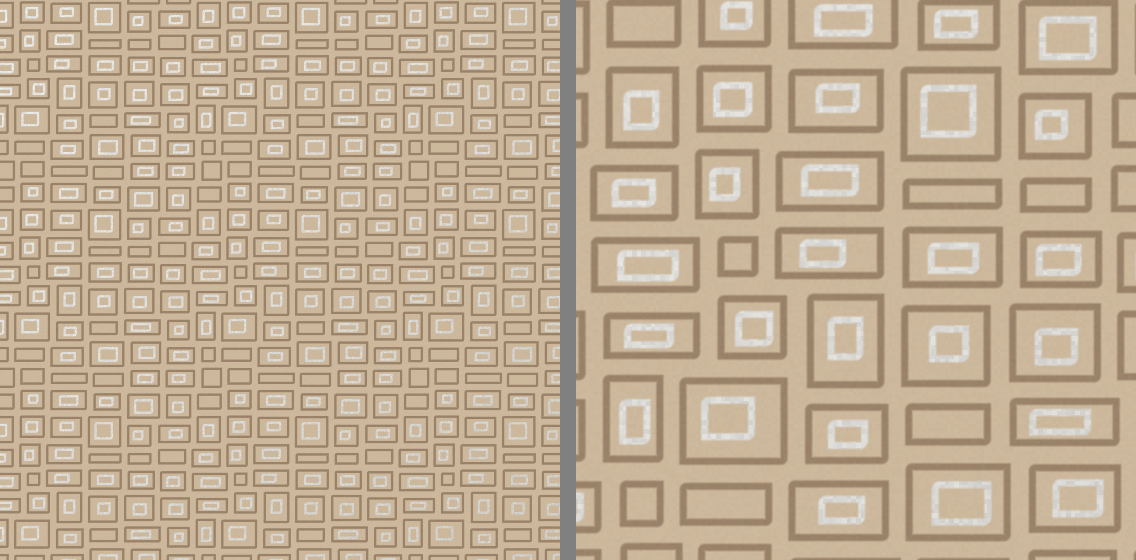
Left: the whole. Right: its middle third, enlarged.
Reproduce this pattern procedurally as a three.js fragment shader.

```glsl
varying vec2 vUv;

float hash(vec2 p) {
  vec3 q = fract(p.xyx * 0.1031);
  q += dot(q, q.yzx + 33.33);
  return fract((q.x + q.y) * q.z);
}

// Position of the dividing line inside a cell, repeating every 6 by 8 cells
float cut(vec2 cell) {
  return mix(0.22, 0.78, hash(mod(cell, vec2(6.0, 8.0)) + 17.0));
}

// Box with its top left and bottom right corners rounded
float box(vec2 p, vec2 extent, float radius) {
  float r = p.x * p.y < 0.0 ? radius : 0.0008;
  vec2 d = abs(p) - extent + r;
  return length(max(d, 0.0)) + min(max(d.x, d.y), 0.0) - r;
}

// Stroke lying just inside an edge
float stroke(float d, float width) {
  return 1.0 - smoothstep(-0.001, 0.001, abs(d + 0.5 * width) - 0.5 * width);
}

void main() {
  vec2 scale = 2.704 * vec2(6.0, 8.0);
  vec2 cell = floor(vUv * scale);
  float outline = 0.0;
  float silver = 0.0;

  // Cells alternate upright and level cuts; each lattice corner owns one box
  for (int j = -1; j <= 0; j++) {
    for (int i = -1; i <= 0; i++) {
      vec2 c = cell + vec2(float(i), float(j));
      vec2 id = mod(c, vec2(6.0, 8.0));
      float a = cut(c);
      float b = cut(c + vec2(1.0, 0.0));
      float d = cut(c + vec2(0.0, 1.0));
      float e = cut(c + 1.0);
      bool upright = mod(c.x + c.y, 2.0) < 0.5;
      vec2 low = (c + (upright ? vec2(a, b) : vec2(d, a))) / scale;
      vec2 high = (c + 1.0 + (upright ? vec2(e, d) : vec2(b, e))) / scale;

      // Uneven gaps between boxes
      low += 0.0042 + 0.0018 * vec2(hash(id + 41.0), hash(id + 53.0));
      high -= 0.0042 + 0.0018 * vec2(hash(id + 67.0), hash(id + 79.0));
      vec2 extent = 0.5 * (high - low);
      vec2 p = vUv - 0.5 * (low + high);
      outline = max(outline, stroke(box(p, extent, 0.004), 0.0042));

      // Silver frame, off centre in the larger boxes
      if (min(extent.x, extent.y) > 0.0125 && extent.x * extent.y > 0.00038) {
        vec2 shift = vec2(hash(id + 91.0), hash(id + 103.0)) - 0.5;
        vec2 inner = max(extent * mix(0.42, 0.58, hash(id + 117.0)), 0.0085);
        inner = min(inner, extent - 0.0065);
        p -= shift * 0.8 * (extent - inner - 0.006);
        silver = max(silver, stroke(box(p, inner, 0.005), 0.0042));
      }
    }
  }

  // Fine paper grain, glitter, and silver dimming toward the lower right
  float grain = hash(floor(vUv * 512.0)) - 0.5;
  float glitter = hash(floor(vUv * 360.0) + 7.0) - 0.5;
  float sheen = 0.5 * (1.0 - vUv.x + vUv.y);
  vec3 color = mix(vec3(0.80, 0.72, 0.61), vec3(0.60, 0.51, 0.41), outline);
  color += 0.014 * grain;
  vec3 foil = mix(vec3(0.81, 0.80, 0.78), vec3(0.91, 0.91, 0.90), sheen);
  color = mix(color, foil + 0.07 * glitter, silver);
  gl_FragColor = vec4(color, 1.0);
}
```
